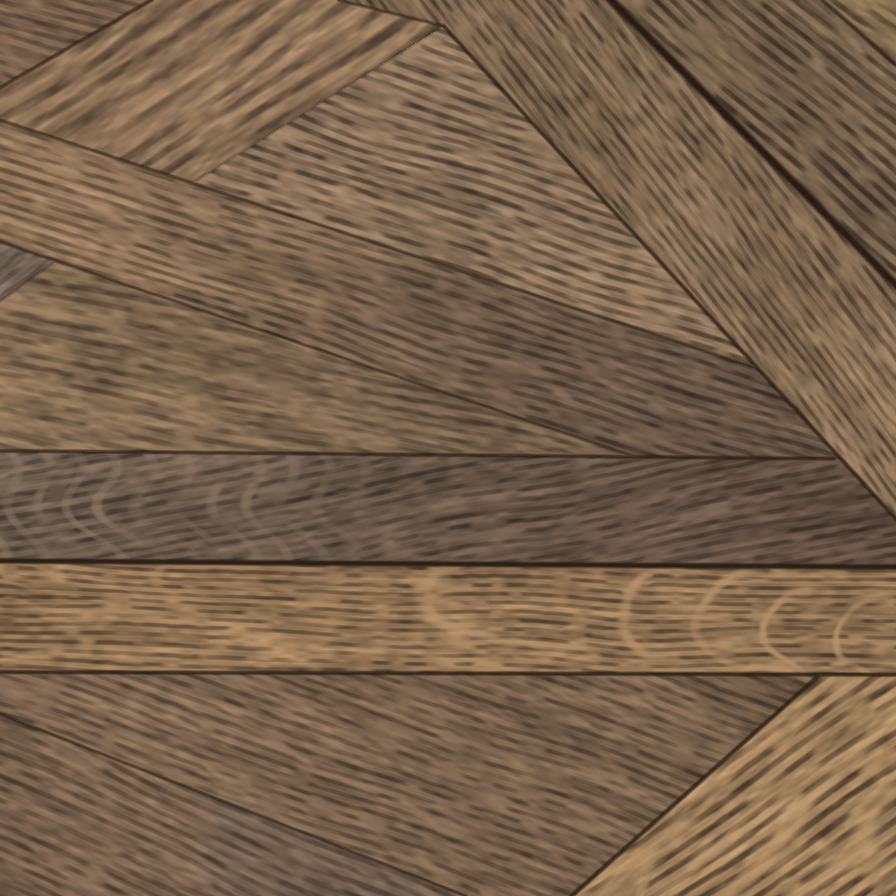
Reproduce this texture procedurally as a WebGL 1 fragment shader.

```glsl
precision highp float;
uniform vec2 u_resolution;

struct Board { vec3 tone; float angle; float pitch; float depth; };

float gap = 0.0;

float hash(vec2 p) {
  return fract(sin(dot(p, vec2(127.1, 311.7))) * 43758.5453);
}

float noise(vec2 p) {
  vec2 i = floor(p), f = fract(p);
  f = f * f * (3.0 - 2.0 * f);
  return mix(mix(hash(i), hash(i + vec2(1.0, 0.0)), f.x),
             mix(hash(i + vec2(0.0, 1.0)), hash(i + vec2(1.0)), f.x), f.y);
}

// Signed distance to the line ab (positive on its left); darkens the segment as a joint
float joint(vec2 p, vec2 a, vec2 b, float width, float dark) {
  vec2 d = b - a, r = p - a;
  float off = length(r - d * clamp(dot(r, d) / dot(d, d), 0.0, 1.0));
  gap = max(gap, dark * (1.0 - smoothstep(width * 0.15, width, off)));
  return dot(r, normalize(vec2(-d.y, d.x)));
}

// Brightness of fibres, pore rows and soft clouds along the board
float grain(vec2 p, Board b) {
  float c = cos(b.angle), s = sin(b.angle);
  vec2 q = vec2(c * p.x + s * p.y, c * p.y - s * p.x);
  q.y += 0.01 * noise(q * vec2(3.0, 9.0));
  float fibre = noise(q * vec2(16.0, 120.0)) + noise(q * vec2(70.0, 230.0)) - 1.0;
  float rows = sin(6.2832 * (q.y * b.pitch + noise(q * vec2(7.0, 16.0))));
  float pores = smoothstep(-0.5, 0.9, rows)
              * smoothstep(0.1, 0.65, noise(q * vec2(0.55, 1.0) * b.pitch));
  float cloud = noise(q * vec2(4.0, 22.0)) + 0.6 * noise(p * 8.0) - 0.8;
  return 1.0 + 0.28 * fibre - b.depth * (pores - 0.33) + 0.1 * cloud;
}

// Left half of an elliptical growth ring
float ring(vec2 p, vec2 centre, vec2 radii) {
  vec2 e = (p - centre) / radii;
  float band = 1.0 - smoothstep(0.01, 0.12, abs(length(e) - 1.0));
  return band * (1.0 - smoothstep(-0.35, 0.25, e.x));
}

void main() {
  vec2 p = gl_FragCoord.xy / u_resolution;

  // Joints between boards
  float upper = joint(p, vec2(0.0, 0.497), vec2(0.931, 0.488), 0.0035, 0.7);
  float middle = joint(p, vec2(0.0, 0.374), vec2(1.0, 0.367), 0.005, 0.95);
  float lower = joint(p, vec2(0.0, 0.25), vec2(1.0, 0.247), 0.0038, 0.8);
  float slope = joint(p, vec2(0.495, 0.971), vec2(1.0, 0.421), 0.0038, 0.75);
  float tip = joint(p, vec2(0.378, 1.0), vec2(0.495, 0.971), 0.003, 0.55);
  float groove = joint(p, vec2(0.677, 1.005), vec2(1.005, 0.677), 0.0075, 1.0);
  float corner = joint(p, vec2(0.918, 1.0), vec2(1.0, 0.928), 0.004, 0.65);
  float ridge = joint(p, vec2(0.0, 0.866), vec2(0.84, 0.591), 0.0033, 0.6);
  float wedge = joint(p, vec2(0.0, 0.73), vec2(0.703, 0.492), 0.003, 0.55);
  float crown = joint(p, vec2(0.0, 0.902), vec2(0.169, 1.0), 0.0038, 0.65);
  float fold = joint(p, vec2(0.215, 0.796), vec2(0.495, 0.971), 0.003, 0.2);
  float nook = joint(p, vec2(0.0, 0.664), vec2(0.059, 0.707), 0.003, 0.3);
  float mitre = joint(p, vec2(0.638, 0.0), vec2(0.915, 0.247), 0.0042, 0.8);
  float skirt = joint(p, vec2(0.0, 0.203), vec2(0.52, 0.0), 0.003, 0.6);

  Board b;
  float pale = 0.0;
  if (lower < 0.0) {
    if (mitre < 0.0) {
      b = Board(vec3(0.56, 0.45, 0.32), 0.6, 62.0, 0.5);
      float bend = p.x * 15.0 - p.y * 11.0 + 2.0 * noise(p * 9.0);
      pale = 0.7 * smoothstep(0.3, 1.0, sin(6.2832 * bend)) * noise(p * 32.0);
    } else if (skirt > 0.0) {
      b = Board(mix(vec3(0.47, 0.38, 0.3), vec3(0.43, 0.35, 0.27), p.x), -0.33, 92.0, 0.28);
    } else {
      float shade = smoothstep(0.2, 0.25, p.x);
      b = Board(mix(vec3(0.47, 0.38, 0.3), vec3(0.42, 0.35, 0.29), shade), -0.4, 80.0, 0.28);
    }
  } else if (middle < 0.0) {
    b = Board(vec3(0.54, 0.43, 0.31), -0.03, 100.0, 0.34);
    vec2 w = p + 0.012 * (vec2(noise(p * 24.0), noise(p * 24.0 + 7.0)) - 0.5);
    pale = ring(w, vec2(0.63, 0.335), vec2(0.157, 0.055));
    for (int i = 0; i < 4; i++) {
      float k = float(i);
      vec2 centre = vec2(0.775 + 0.072 * k, 0.316 - 0.009 * k);
      pale = max(pale, ring(w, centre, vec2(0.08 - 0.008 * k, 0.06 - 0.005 * k)));
    }
    for (int i = 0; i < 3; i++) {
      float k = float(i);
      pale = max(pale, 0.6 * ring(w, vec2(0.05 + 0.11 * k, 0.375 - 0.01 * k), vec2(0.1, 0.025)));
    }
    pale *= 0.3 + 0.6 * noise(p * 60.0);
  } else if (slope > 0.0 || tip > 0.0) {
    if (corner > 0.0) b = Board(vec3(0.48, 0.4, 0.29), -0.5, 70.0, 0.35);
    else if (groove > 0.0) b = Board(vec3(0.41, 0.34, 0.26), -0.7, 74.0, 0.42);
    else b = Board(mix(vec3(0.52, 0.42, 0.32), vec3(0.46, 0.38, 0.29), p.y), -0.92, 96.0, 0.34);
  } else if (upper < 0.0) {
    // Rippled figure fades into slanting grain
    float slant = smoothstep(0.25, 0.5, p.x);
    b = Board(mix(vec3(0.41, 0.35, 0.29), vec3(0.37, 0.3, 0.25), p.x), 0.18, 88.0, 0.28);
    float ripple = p.x * 26.0 + p.y * 10.0 + 0.35 * sin(p.y * 62.0) + 0.8 * noise(p * vec2(9.0, 14.0));
    pale = 0.8 * (1.0 - slant) * smoothstep(0.2, 1.0, sin(6.2832 * ripple)) * noise(p * 36.0 + 4.0);
  } else if (ridge > 0.0) {
    if (crown > 0.0) b = Board(vec3(0.46, 0.37, 0.29), -0.3, 84.0, 0.28);
    else if (fold > 0.0) b = Board(vec3(0.52, 0.42, 0.32), 0.58, 38.0, 0.34);
    else b = Board(vec3(0.51, 0.42, 0.33), -0.3, 80.0, 0.4);
  } else if (wedge > 0.0) {
    b = Board(mix(vec3(0.52, 0.42, 0.32), vec3(0.39, 0.32, 0.26), smoothstep(0.0, 0.75, p.x)), -0.3, 88.0, 0.32);
  } else if (nook > 0.0) {
    b = Board(vec3(0.43, 0.37, 0.32), 0.62, 75.0, 0.3);
  } else {
    b = Board(mix(vec3(0.5, 0.41, 0.31), vec3(0.45, 0.37, 0.29), p.x * 1.5), -0.2, 74.0, 0.25);
  }

  vec3 wood = b.tone * grain(p, b);
  wood = mix(wood, b.tone * 1.3 + 0.02, pale);
  gl_FragColor = vec4(mix(wood, vec3(0.15, 0.11, 0.07), gap), 1.0);
}
```
